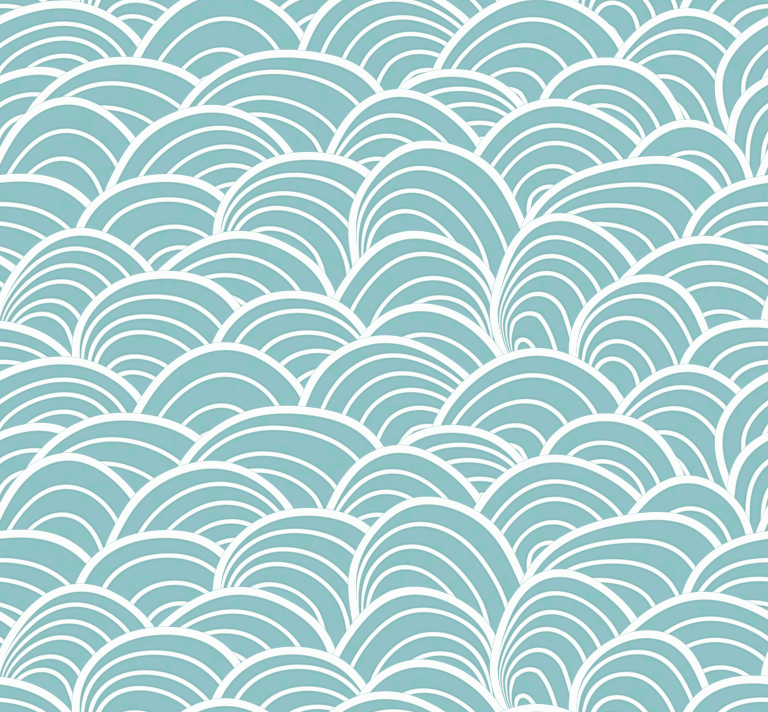
A WebGL 2 fragment shader for this pattern:

```glsl
#version 300 es
precision highp float;
// Hand-drawn sea of overlapping wave mounds with white contour lines.
// Jittered rows of tilted ellipses are painted from back (top) to front (bottom);
// each is filled with nested rings that gather toward its own pivot point.
uniform vec2 u_resolution;
out vec4 fragColor;

const vec3 FOAM = vec3(0.985, 0.992, 0.992);
const vec3 WATER = vec3(0.568, 0.762, 0.78);
const vec3 WATER_GREEN = vec3(0.54, 0.77, 0.76);
const vec3 WATER_RIM = vec3(0.52, 0.72, 0.72);

const vec2 CELL = vec2(0.216, 0.0833333);   // mound spacing
const vec2 PERIOD = vec2(5.0, 6.0);         // cells before the pattern repeats
const float OUTLINE = 0.0057;               // half widths of the lines
const float CONTOUR = 0.0031;

float hash(vec2 p) {
    return fract(sin(dot(p, vec2(127.1, 311.7))) * 43758.5453);
}

float noise(vec2 p) {
    vec2 i = floor(p), f = fract(p);
    f = f * f * (3.0 - 2.0 * f);
    float low = mix(hash(i), hash(i + vec2(1.0, 0.0)), f.x);
    float high = mix(hash(i + vec2(0.0, 1.0)), hash(i + 1.0), f.x);
    return mix(low, high, f.y);
}

vec2 rotate(vec2 p, float angle) {
    float c = cos(angle), s = sin(angle);
    return vec2(c * p.x + s * p.y, c * p.y - s * p.x);
}

// Scale of the unit-disc copy, shrunk toward the pivot, that passes through q.
float ringLevel(vec2 q, vec2 pivot) {
    vec2 v = q - pivot;
    float along = dot(v, pivot);
    float room = 1.0 - dot(pivot, pivot);
    return max((along + sqrt(along * along + room * dot(v, v))) / room, 1e-4);
}

// Length of the ring level's gradient, in canvas units.
float ringSlope(vec2 q, vec2 pivot, float level, vec2 radii) {
    vec2 normal = (q - pivot) / level + pivot;
    return length(normal / radii) / max(1.0 - dot(pivot, normal), 0.02);
}

// Paints one mound over what lies behind it.
vec3 paintMound(vec3 behind, vec2 p, vec2 id, vec3 water, float blur) {
    vec2 key = mod(id, PERIOD) + 3.7;
    float shape = hash(key + 11.0);
    float sweep = smoothstep(0.25, 0.75, hash(key + 23.0));
    float side = hash(key + 37.0) < 0.5 ? -1.0 : 1.0;

    // Placement, size and lean
    vec2 jitter = vec2(hash(key), hash(key + 5.0)) - 0.5;
    vec2 center = (id + 0.5 + vec2(0.5 * mod(id.y, 2.0), 0.0)) * CELL;
    center += jitter * vec2(0.10, 0.06);
    float size = mix(0.85, 1.15, hash(key + 41.0));
    vec2 radii = size * mix(vec2(0.105, 0.142), vec2(0.152, 0.115), shape);
    float lean = -side * mix(0.1, 0.5, sweep) * hash(key + 53.0);
    vec2 local = rotate(p - center, lean);
    if (local.y < 0.0) radii.y *= 1.5;
    vec2 q = local / radii;

    // Nested rings, from concentric to strongly swept
    vec2 pivot = mix(vec2(0.12 * side, -0.12), vec2(0.82 * side, -0.32), sweep);
    float level = ringLevel(q, pivot);
    float slope = ringSlope(q, pivot, level, radii);
    float count = floor(mix(4.0, 7.0, sweep) + hash(key + 67.0) * 1.6);
    float ring = clamp(round(level * count), 1.0, count - 1.0);
    float wobble = (hash(key + ring * 7.3) - 0.5) * 0.26;
    float spacing = 1.0 / (count * slope);

    // Signed distances to the ink
    float taper = min(CONTOUR, 0.24 * spacing);
    float contour = abs(level * count - ring - wobble) * spacing - taper;
    float border = (level - 1.0) / slope;
    float ink = min(contour, abs(border) - OUTLINE);

    vec3 fill = mix(WATER_RIM, water, smoothstep(0.0, 0.0045, ink));
    vec3 color = mix(FOAM, fill, smoothstep(-blur, blur, ink));
    return mix(color, behind, smoothstep(-blur, blur, border - OUTLINE));
}

void main() {
    vec2 p = gl_FragCoord.xy / u_resolution.y;
    float blur = max(0.0013, 0.7 / u_resolution.y);

    // Slight wavering of the pen and mottling of the paint
    vec2 drawn = p + 0.003 * sin(p.yx * vec2(37.7, 29.1) + vec2(0.0, 1.3));
    vec3 water = mix(WATER, WATER_GREEN, smoothstep(0.5, 0.85, noise(p * 110.0)));

    vec2 home = floor(drawn / CELL);
    vec3 color = water;
    for (int row = 4; row >= -3; row--) {
        for (int column = -3; column <= 2; column++) {
            vec2 id = home + vec2(column, row);
            color = paintMound(color, drawn, id, water, blur);
        }
    }
    fragColor = vec4(color, 1.0);
}
```
